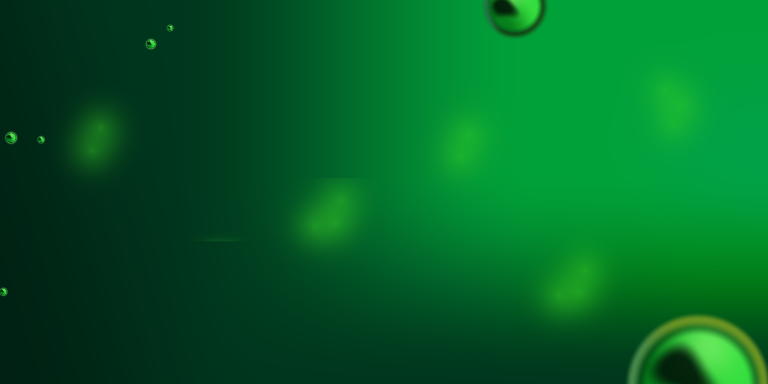
A WebGL 1 fragment shader for this background:

```glsl
precision highp float;
uniform vec2 u_resolution;

// Soft halo with a small bright core
float glow(vec2 p) {
  float d = length(p);
  return 0.26 * exp(-d * d / 0.0034) + 0.2 * exp(-d / 0.013);
}

float glowPair(vec2 p) {
  return glow(p) + glow(p + vec2(0.023, 0.06));
}

float glowTrio(vec2 p) {
  return glow(p) + glow(p + vec2(0.016, 0.06)) + glow(p + vec2(0.068, 0.068));
}

// Glassy bead: lit body, inner shadow, tinted rim and a pale glint
vec3 addDrop(vec3 base, vec2 p, vec2 center, float radius, vec2 shadowAt, vec3 rimColor, float blur) {
  vec2 q = (p - center) / radius;
  float d = length(q);
  float edge = blur + 1.0 / (radius * u_resolution.y);
  vec3 body = mix(vec3(0.02, 0.5, 0.1), vec3(0.2, 0.87, 0.24), smoothstep(-0.6, 0.6, q.x + q.y * 0.5));
  float glint = exp(-6.0 * dot(q - shadowAt - vec2(0.3, 0.4), q - shadowAt - vec2(0.3, 0.4)));
  body = mix(body, vec3(0.56, 0.95, 0.45), 0.55 * glint);
  vec2 s = (q - shadowAt) * vec2(1.0, 1.2);
  float shadow = 1.0 - smoothstep(0.2, 0.55, length(s + 0.12 * sin(q.yx * 5.0)));
  body = mix(body, vec3(0.0, 0.09, 0.03), 0.92 * shadow);
  vec3 rim = mix(rimColor, vec3(0.25, 0.6, 0.5), 0.6 * smoothstep(0.3, 0.9, -q.x));
  body = mix(body, base * 0.6, 0.6 * smoothstep(0.7, 0.86, d));
  body = mix(body, rim, 0.75 * smoothstep(0.8, 0.94, d));
  return mix(base, body, 1.0 - smoothstep(1.0 - edge, 1.0 + edge, d));
}

// Dark lower left opening into a bright upper right
vec3 backdrop(vec2 p) {
  float light = smoothstep(0.42, 1.4, p.x) * smoothstep(-0.02, 0.56, p.y);
  vec3 dark = mix(vec3(0.0, 0.13, 0.075), vec3(0.0, 0.21, 0.115), smoothstep(0.0, 0.7, p.x + 0.3 * p.y));
  vec3 color = mix(dark, vec3(0.005, 0.63, 0.225), light);
  float lowRight = smoothstep(1.1, 1.9, p.x) * exp(-pow((p.y - 0.27) / 0.16, 2.0));
  color += lowRight * vec3(0.0, 0.06, -0.08);
  color.b += 0.06 * smoothstep(1.5, 2.0, p.x) * exp(-pow((p.y - 0.6) / 0.2, 2.0));
  return color;
}

void main() {
  vec2 p = gl_FragCoord.xy / u_resolution.y;
  float pixel = 1.0 / u_resolution.y;
  vec3 color = backdrop(p);

  // Glow clusters; the first trio is cut off along its top
  float light = 0.0;
  for (int i = 0; i < 2; i++) {
    float k = float(i);
    float cut = 1.0 - smoothstep(0.536 - pixel, 0.536 + pixel, p.y);
    light += glowPair(p - vec2(0.263 + 0.958 * k, 0.667 - 0.016 * k));
    light += glowTrio(p - vec2(0.888 + 0.635 * k, 0.479 - 0.182 * k)) * max(cut, k);
  }
  vec2 e = p - vec2(1.732, 0.766);
  light += 0.8 * (glow(e) + glow(e - vec2(0.044, -0.039)) + glow(e - vec2(0.023, -0.091)));

  // Faint sliver with a hard lower edge
  vec2 sliver = p - vec2(0.573, 0.372);
  light += 0.16 * smoothstep(-pixel, pixel, sliver.y)
    * exp(-sliver.x * sliver.x / 0.0025 - max(sliver.y, 0.0) / 0.008);
  color = mix(color, vec3(0.22, 0.83, 0.15), 1.0 - exp(-1.2 * light));

  // Small beads
  vec2 side = vec2(-0.3, 0.1);
  vec3 lime = vec3(0.45, 0.85, 0.35);
  color = addDrop(color, p, vec2(0.393, 0.885), 0.013, side, lime, 0.1);
  color = addDrop(color, p, vec2(0.443, 0.927), 0.008, side, lime, 0.1);
  color = addDrop(color, p, vec2(0.029, 0.641), 0.015, side, lime, 0.1);
  color = addDrop(color, p, vec2(0.107, 0.636), 0.009, side, lime, 0.1);
  color = addDrop(color, p, vec2(0.009, 0.240), 0.010, side, lime, 0.1);

  // Large blurred drops at the top and the lower right
  color = addDrop(color, p, vec2(1.341, 0.985), 0.08, vec2(-0.42, -0.1), vec3(0.1, 0.16, 0.04), 0.1);
  color = addDrop(color, p, vec2(1.818, -0.005), 0.183, vec2(-0.17, 0.14), vec3(0.52, 0.62, 0.14), 0.04);
  gl_FragColor = vec4(color, 1.0);
}
```
